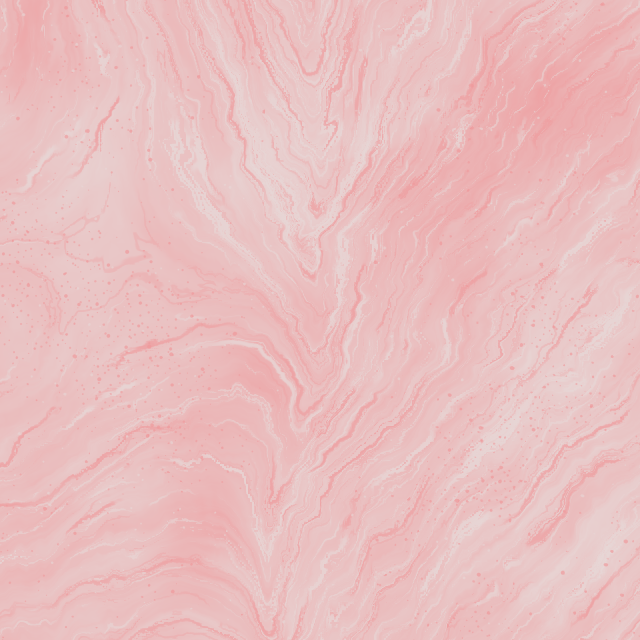
Give the GLSL for this texture, as a Shadertoy shader.

```glsl
const vec3 ROSE = vec3(0.932, 0.638, 0.645);
const vec3 PALE = vec3(0.908, 0.822, 0.820);
const float BASE_TONE = 0.63;
const float STREAK_CONTRAST = 0.20;
const float CLOUD_CONTRAST = 0.13;
const float PALE_VEIN_TONE = 1.12;
const float ROSE_VEIN_TONE = -0.10;
const float SPECK_TONE = -0.25;
const float SLOPE = 0.85;        // slant of the fanned strata
const float PINCH = 0.12;        // pull of the strata toward the seam
const float SEAM_SOFTNESS = 0.02;
const mat2 TURN = mat2(0.8, 0.6, -0.6, 0.8);

// Soft colour patches: centre, radius, tone shift
const int PATCHES = 11;
const vec4 PATCH[PATCHES] = vec4[PATCHES](
    vec4(0.88, 0.85, 0.10, -0.50), vec4(0.66, 0.68, 0.10, -0.28),
    vec4(0.74, 0.53, 0.05, -0.25), vec4(0.40, 0.43, 0.08, -0.35),
    vec4(0.31, 0.18, 0.07, -0.35), vec4(0.04, 0.94, 0.05, -0.50),
    vec4(0.42, 0.72, 0.08, 0.30), vec4(0.85, 0.40, 0.11, 0.25),
    vec4(0.14, 0.75, 0.08, 0.22), vec4(0.94, 0.14, 0.08, 0.25),
    vec4(0.60, 0.82, 0.05, 0.22));

vec3 hash3(vec2 cell) {
    vec3 h = fract(cell.xyx * vec3(0.1031, 0.1030, 0.0973));
    h += dot(h, h.yxz + 33.33);
    return fract((h.xxy + h.yzz) * h.zyx);
}

// Layered, self-warped sines, roughly -0.8 to 0.8
float waves(vec2 p) {
    float sum = 0.0, amp = 0.5;
    for (int i = 0; i < 5; i++) {
        p = TURN * p * 1.6 + 2.3;
        p += 0.8 * sin(p.yx * 1.1 + float(i));
        sum += amp * sin(p.x) * sin(p.y);
        amp *= 0.62;
    }
    return sum;
}

float seamOffset(vec2 p) {
    return p.x - 0.487 + 0.045 * (1.0 - smoothstep(0.18, 0.36, p.y));
}

// Level lines of this field are the strata
float strata(vec2 p) {
    float d = seamOffset(p);
    float left = 1.0 - smoothstep(-0.15, 0.0, d);
    float slope = mix(SLOPE, -1.0, left * smoothstep(0.35, 1.1, p.y));
    return p.y - slope * d - PINCH * log(length(vec2(d, SEAM_SOFTNESS)));
}

// Coverage of thin lines on every whole step of a field
float veins(float field, float density, float width) {
    float n = field * density;
    vec2 slope = vec2(dFdx(n), dFdy(n)) * iResolution.xy;
    float d = abs(fract(n) - 0.5) / max(length(slope), 0.6 * density);
    return 1.0 - smoothstep(width * 0.3, width + 0.7 / iResolution.y, d);
}

// Cellular specks of random size
float specks(vec2 p, float cells, float density) {
    vec2 id = floor(p * cells), f = fract(p * cells);
    vec3 h = hash3(id);
    vec2 offset = f - 0.25 - 0.5 * h.xy;
    float radius = mix(0.07, 0.2, fract(h.z * 37.0));
    float edge = 0.7 * cells / iResolution.y;
    float spot = 1.0 - smoothstep(radius - edge, radius + edge, length(offset));
    return spot * step(h.z, density);
}

float patchTone(vec2 p) {
    vec2 along = normalize(vec2(smoothstep(0.4, 0.65, p.x), 1.0));
    float tone = 0.0;
    for (int i = 0; i < PATCHES; i++) {
        vec2 d = p - PATCH[i].xy;
        vec2 local = vec2(dot(d, along) / 1.5, dot(d, vec2(along.y, -along.x)));
        tone += PATCH[i].w * exp(-dot(local, local) / (PATCH[i].z * PATCH[i].z));
    }
    return tone;
}

void mainImage(out vec4 fragColor, in vec2 fragCoord) {
    vec2 uv = fragCoord / iResolution.xy;

    // Broad bends plus a fine ragged wiggle
    vec2 p = uv + 0.035 * vec2(waves(uv * 5.0), waves(uv * 5.0 + 9.0));
    p += 0.006 * vec2(waves(uv * 32.0 + 4.0), waves(uv * 32.0 + 17.0));

    float flow = strata(p);
    float along = p.y + 0.6 * p.x;
    float streak = waves(vec2(flow * 26.0, along * 4.0));
    float fine = waves(vec2(flow * 80.0, along * 9.0) + 5.0);
    float cloud = waves(p * 7.0 + 3.0);

    // Ground: patches, clouds and drawn-out streaks
    float patches = patchTone(p + 0.05 * vec2(streak, cloud));
    float tone = BASE_TONE + patches + STREAK_CONTRAST * streak;
    tone += CLOUD_CONTRAST * cloud + 0.10 * fine;
    tone = clamp(tone, 0.0, 1.0);

    // Broken veins: pale ribbons with rose rims, then fine threads
    float seam = exp(-abs(seamOffset(p)) * 12.0);
    float bent = flow + 0.035 * streak;
    float broken = waves(vec2(flow * 15.0, along * 7.0) + 11.0);
    float ribbon = smoothstep(-0.05, 0.4, broken + 0.15 * seam);
    float rim = smoothstep(0.0, 0.45, 0.25 * seam - broken + 0.05);
    float thread = smoothstep(-0.1, 0.4, fine);
    tone = mix(tone, ROSE_VEIN_TONE, 0.7 * rim * veins(bent + 0.012, 9.0, 0.0032));
    tone = mix(tone, ROSE_VEIN_TONE, 0.35 * ribbon * veins(bent - 0.007, 7.0, 0.0022));
    tone = mix(tone, PALE_VEIN_TONE, 0.8 * ribbon * veins(bent, 7.0, 0.0050));
    tone = mix(tone, PALE_VEIN_TONE, 0.55 * thread * veins(bent + 0.02 * cloud, 23.0, 0.0018));
    tone = mix(tone, ROSE_VEIN_TONE, 0.35 * rim * veins(bent - 0.02 * cloud, 19.0, 0.0015));

    // Scattered rose specks, gathered in drifts away from the seam
    float drift = smoothstep(0.05, 0.5, waves(vec2(flow * 5.0, along * 3.0) + 8.0));
    float density = (0.06 + 0.40 * drift) * smoothstep(0.03, 0.25, abs(seamOffset(uv)));
    density *= 1.0 - 0.8 * smoothstep(0.15, 0.4, -patches);
    vec2 ragged = uv + 0.002 * vec2(fine, cloud);
    tone = mix(tone, SPECK_TONE, 0.65 * specks(ragged, 62.0, density * 0.6));
    tone = mix(tone, SPECK_TONE, 0.55 * specks(TURN * ragged, 105.0, density));
    tone = mix(tone, PALE_VEIN_TONE, 0.6 * specks(TURN * ragged + 3.0, 85.0, 0.04));

    fragColor = vec4(mix(ROSE, PALE, tone), 1.0);
}
```
